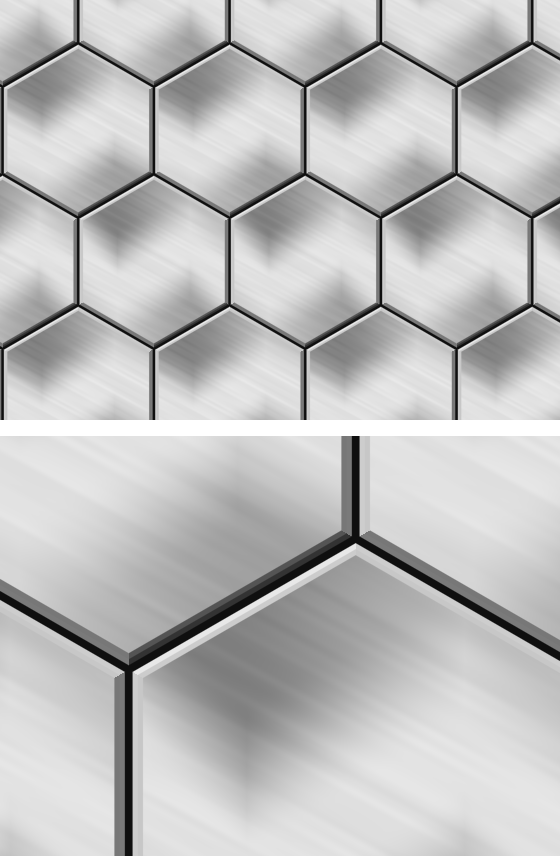
Top, the full canvas; bottom, a detail of the centre.
Write a WebGL 2 fragment shader that draws this pattern.

```glsl
#version 300 es
precision highp float;
// Brushed steel hexagon tiles with bevelled rims and black joints.

uniform vec2 u_resolution;
out vec4 fragColor;

// Layout, in canvas heights
const float TILE_WIDTH = 0.3603;
const vec2 TILE_ORIGIN = vec2(0.1863, 0.6892);

// Rim, in tile widths measured inward from the tile border
const float JOINT_HALF = 0.0085;
const float BEVEL_MID = 0.0200;
const float BEVEL_END = 0.0315;
const vec2 LIGHT_DIR = vec2(-0.5, 0.8660254);

// Folded reflection, in tile widths
const float FOLD_X = 0.24;
const float FOLD_SLOPE = 0.58;
const float OUTER_SLOPE_A = 0.55;
const float OUTER_SLOPE_B = 1.0;

// Grey levels
const float JOINT_GREY = 0.06;
const float STEEL_GREY = 0.885;
const float UPPER_SHADE_LEFT = 0.38;
const float UPPER_SHADE_RIGHT = 0.14;
const float LOWER_SHADE_LEFT = 0.10;
const float LOWER_SHADE_RIGHT = 0.26;

// Brushing
const vec2 BRUSH_DIR = vec2(0.88, -0.475);
const vec2 FINE_SCALE = vec2(2.6, 62.0);
const vec2 BROAD_SCALE = vec2(1.4, 25.0);
const float BRUSH_STRENGTH = 0.065;

float hash(vec2 p) {
    vec3 q = fract(vec3(p.xyx) * 0.1031);
    q += dot(q, q.yzx + 33.33);
    return fract((q.x + q.y) * q.z);
}

float valueNoise(vec2 p) {
    vec2 cell = floor(p);
    vec2 f = fract(p);
    f = f * f * (3.0 - 2.0 * f);
    float low = mix(hash(cell), hash(cell + vec2(1.0, 0.0)), f.x);
    float high = mix(hash(cell + vec2(0.0, 1.0)), hash(cell + vec2(1.0)), f.x);
    return mix(low, high, f.y);
}

// Tile-centred position in xy, row parity in z
vec3 hexCell(vec2 p) {
    vec2 period = vec2(1.0, sqrt(3.0));
    vec2 a = p - period * floor(p / period + 0.5);
    vec2 shifted = p - 0.5 * period;
    vec2 b = shifted - period * floor(shifted / period + 0.5);
    return dot(a, a) < dot(b, b) ? vec3(a, 0.0) : vec3(b, 1.0);
}

// Outward normal of the nearest edge in xy, inward distance in z
vec3 hexEdge(vec2 p) {
    vec3 best = vec3(0.0);
    for (int i = 0; i < 6; i++) {
        float angle = radians(60.0 * float(i));
        vec2 normal = vec2(cos(angle), sin(angle));
        float reach = dot(p, normal);
        if (reach > best.z) best = vec3(normal, reach);
    }
    return vec3(best.xy, 0.5 - best.z);
}

// Bright diagonal band between two shades, creased at +-FOLD_X
float faceGrey(vec2 p, float parity) {
    float inner = clamp(p.x, -FOLD_X, FOLD_X);
    float outerSlope = mix(OUTER_SLOPE_A, OUTER_SLOPE_B, parity);
    float h = p.y - FOLD_SLOPE * inner + outerSlope * (p.x - inner);
    float side = smoothstep(-0.3, 0.3, p.x);
    float upper = smoothstep(0.02, 0.36, h) * mix(UPPER_SHADE_LEFT, UPPER_SHADE_RIGHT, side);
    float lower = smoothstep(0.10, 0.42, -h) * mix(LOWER_SHADE_LEFT, LOWER_SHADE_RIGHT, side);
    return STEEL_GREY - upper - lower;
}

float brushing(vec2 p, float parity) {
    vec2 q = vec2(dot(p, BRUSH_DIR), dot(p, vec2(-BRUSH_DIR.y, BRUSH_DIR.x)));
    q += 7.0 + 11.0 * parity;
    float grain = 0.6 * valueNoise(q * FINE_SCALE) + 0.4 * valueNoise(q * BROAD_SCALE);
    return (grain - 0.5) * BRUSH_STRENGTH;
}

void main() {
    vec2 p = (gl_FragCoord.xy / u_resolution.y - TILE_ORIGIN) / TILE_WIDTH;
    float aa = 0.75 / (u_resolution.y * TILE_WIDTH);
    vec3 cell = hexCell(p);
    vec3 edge = hexEdge(cell.xy);

    // Brushed face
    float grey = faceGrey(cell.xy, cell.z) + brushing(cell.xy, cell.z);

    // Two-step bevel: pale toward the light, dark away from it
    float lit = dot(edge.xy, LIGHT_DIR);
    float outerRim = lit > 0.0 ? mix(0.70, 0.91, lit) : mix(0.76, 0.20, -lit);
    float innerRim = lit > 0.0 ? mix(0.76, 0.80, lit) : mix(0.60, 0.33, -lit);
    float rim = mix(outerRim, innerRim, smoothstep(BEVEL_MID - aa, BEVEL_MID + aa, edge.z));
    grey = mix(rim, grey, smoothstep(BEVEL_END - aa, BEVEL_END + aa, edge.z));

    // Black joint
    grey = mix(JOINT_GREY, grey, smoothstep(JOINT_HALF - aa, JOINT_HALF + aa, edge.z));
    fragColor = vec4(vec3(grey), 1.0);
}
```
